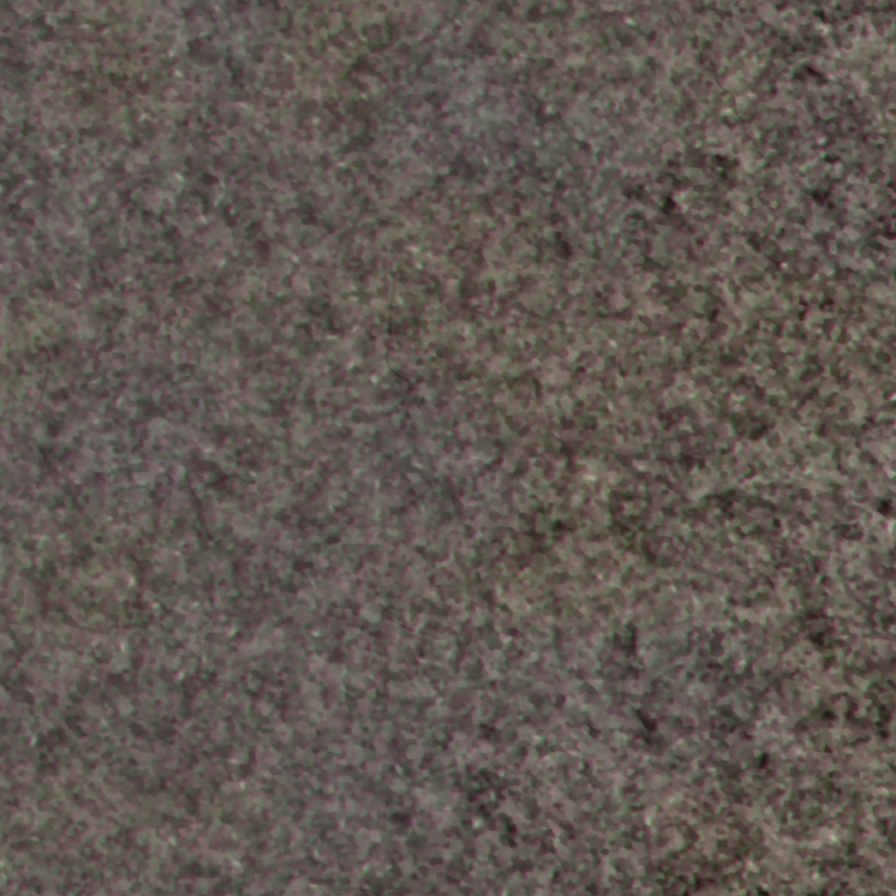
Write a WebGL 1 fragment shader that draws this texture.

```glsl
precision highp float;
// Weathered grey-brown stone: fine soft grain, pale flakes, dark pits and faint colour fringes.

uniform vec2 u_resolution;

vec2 hash2(vec2 cell) {
  vec3 h = fract(cell.xyx * vec3(0.1031, 0.103, 0.0973));
  h += dot(h, h.yzx + 33.33);
  return fract((h.xx + h.yz) * h.zy);
}

// Smooth cellular noise: random tones from -1 to 1 blended between scattered centres.
float grains(vec2 p) {
  vec2 cell = floor(p);
  float tone = 0.0;
  float total = 0.0;
  for (int y = -1; y <= 1; y++) {
    for (int x = -1; x <= 1; x++) {
      vec2 id = cell + vec2(float(x), float(y));
      vec2 away = p - id - hash2(id);
      float weight = exp(-6.0 * dot(away, away));
      tone += weight * (2.0 * hash2(id + 57.0).x - 1.0);
      total += weight;
    }
  }
  return tone / total;
}

// Sparse soft slivers, each with its own direction, size and strength.
float slivers(vec2 p, float share) {
  vec2 cell = floor(p);
  float sum = 0.0;
  for (int y = -1; y <= 1; y++) {
    for (int x = -1; x <= 1; x++) {
      vec2 id = cell + vec2(float(x), float(y));
      vec2 away = p - id - hash2(id);
      vec2 dice = hash2(id + 91.0);
      float angle = 6.283 * hash2(id + 23.0).x;
      vec2 axis = vec2(cos(angle), sin(angle));
      float along = dot(away, axis);
      float across = dot(away, vec2(-axis.y, axis.x));
      float shape = exp(-(7.0 * along * along + 24.0 * across * across) / (0.4 + dice.y));
      sum += step(dice.x, share) * (0.35 + 0.65 * dice.y) * shape;
    }
  }
  return min(sum, 1.0);
}

// The ground grows rougher towards the right.
float roughness(vec2 p) {
  return smoothstep(0.35, 0.95, p.x + 0.15 * (0.5 - p.y) + 0.2 * grains(p * 5.0));
}

float brightness(vec2 p, float rough) {
  float grain = 0.085 * grains(p * 150.0) + 0.065 * grains(p * 76.0 + 11.0)
              + 0.04 * grains(p * 30.0 + 5.0);
  float light = grain * (0.85 + 0.4 * rough);

  // Pale mineral flakes
  light += 0.2 * slivers(p * 75.0 + 3.0, 0.06 + 0.03 * rough);

  // Dark pits with ragged rims
  vec2 ragged = p + 0.006 * vec2(grains(p * 60.0), grains(p * 60.0 + 40.0));
  light -= (0.08 + 0.1 * rough) * slivers(ragged * 32.0, 0.05 + 0.17 * rough);

  // Broken hairline cracks
  float crack = 1.0 - smoothstep(0.0, 0.07, abs(grains(ragged * 7.0 + 2.0)));
  light -= 0.06 * crack * smoothstep(0.1, 0.5, grains(p * 9.0 + 70.0));
  return light;
}

void main() {
  vec2 p = gl_FragCoord.xy / u_resolution.y;
  float rough = roughness(p);

  // Red and blue are slightly displaced, leaving pink and green rims.
  vec2 fringe = vec2(0.0018, -0.001);
  vec3 light = vec3(brightness(p + fringe, rough),
                    brightness(p, rough),
                    brightness(p + 0.6 * fringe, rough));

  vec3 color = vec3(0.378, 0.347, 0.323) + light * vec3(1.0, 1.0, 0.92);
  color += grains(p * 105.0 + 31.0) * vec3(0.018, -0.018, 0.008);
  color += grains(p * 7.0 + 19.0) * vec3(0.006, 0.003, -0.014);
  color += rough * vec3(0.008, 0.002, -0.012);
  gl_FragColor = vec4(clamp(color, 0.0, 1.0), 1.0);
}
```
